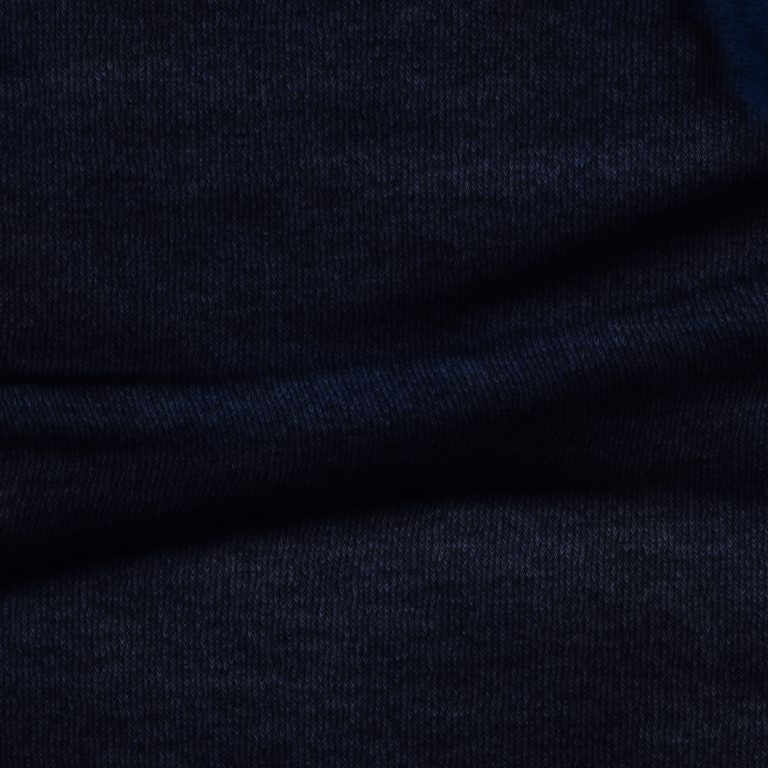
This texture is drawn by a Shadertoy shader. Its source:

```glsl
// Dark navy jersey knit with soft diagonal folds and fine V-shaped stitches.

const vec3 SHADOW = vec3(0.008, 0.009, 0.026);
const vec3 YARN_LIGHT = vec3(0.128, 0.145, 0.202);
const vec3 BLUE_LIGHT = vec3(0.085, 0.112, 0.215);
const vec3 CORNER_BLUE = vec3(0.030, 0.110, 0.250);
const float WALES = 120.0;        // stitch columns across the canvas
const float COURSES = 142.0;      // stitch rows up the canvas
const float STITCH_SLANT = 1.15;  // height of the V legs in rows
const float BASE_LIGHT = 0.82;
const float RIDGE_SHEAR = 0.38;   // lean of the columns on the ridge
const float FIBRE_SCALE = 290.0;
const float TAU = 6.2831853;

float hash(vec2 p) {
    return fract(sin(dot(p, vec2(127.1, 311.7))) * 43758.5453);
}

float noise(vec2 p) {
    vec2 i = floor(p), f = fract(p);
    f = f * f * (3.0 - 2.0 * f);
    return mix(mix(hash(i), hash(i + vec2(1, 0)), f.x),
               mix(hash(i + vec2(0, 1)), hash(i + vec2(1, 1)), f.x), f.y);
}

float fbm(vec2 p) {
    float sum = 0.0, gain = 0.5;
    for (int i = 0; i < 4; i++) {
        sum += gain * noise(p);
        p = p * 2.03 + 17.0;
        gain *= 0.5;
    }
    return sum / 0.9375;
}

// Soft band with a separate falloff below and above its centre line.
float band(float d, float below, float above) {
    float w = d < 0.0 ? below : above;
    return exp(-d * d / (w * w));
}

// Centre lines of the folds.
float upperValley(float x) { return 0.52 + 0.24 * x * x; }
float ridge(float x) { return 0.497 - 0.06 * x + 0.20 * x * x; }
float lowerValley(float x) { return 0.24 + 0.32 * x - 0.20 * x * x; }

float foldLight(vec2 p) {
    p.y += 0.022 * (fbm(p * vec2(5.0, 9.0)) - 0.5);
    float x = p.x;
    float dUpper = p.y - upperValley(x);
    float dRidge = p.y - ridge(x);
    float dLower = p.y - lowerValley(x);
    float left = 1.0 - smoothstep(0.12, 0.42, x);
    float right = smoothstep(0.30, 0.70, x);

    float light = BASE_LIGHT;
    light *= 1.0 - mix(0.35, 0.92, right) * band(dUpper, 0.048, 0.050);
    light *= 1.0 - mix(0.30, 0.85, left) * band(dRidge - 0.010, 0.009, 0.014);
    light *= 1.0 - mix(0.97, 0.60, smoothstep(0.6, 1.0, x)) * band(dLower, 0.026, 0.075);
    light *= 1.0 - 0.75 * left * band(p.y - 0.425, 0.020, 0.026);
    light *= 1.0 - 0.72 * right * band(dRidge + 0.105, 0.050, 0.050);

    // Lit crests
    light += 0.28 * band(dRidge + 0.018, 0.036, 0.016);
    light += 0.12 * band(dRidge - 0.032, 0.014, 0.022);
    light += 0.28 * right * band(p.y - 0.70 - 0.10 * x, 0.030, 0.060);
    light += 0.22 * band(dLower + 0.075, 0.080, 0.035);

    // Slow drift of tone and horizontal slubs
    light *= mix(0.55, 1.45, fbm(p * vec2(3.0, 7.0) + 4.0));
    return light * mix(0.75, 1.25, fbm(p * vec2(9.0, 34.0) + 11.0));
}

// Knit relief: V legs, dark gaps between columns, uneven yarn.
float knit(vec2 p) {
    float d = p.y - ridge(p.x);
    p.x += RIDGE_SHEAR * d * band(d + 0.03, 0.10, 0.05) + 0.004 * sin(7.0 * p.y + 3.0 * p.x);
    p.y -= 0.5 * (ridge(p.x) - 0.5);
    p += 0.0045 * (vec2(noise(p * 60.0), noise(p * 60.0 + 9.0)) - 0.5);
    vec2 s = p * vec2(WALES, COURSES);
    float u = fract(s.x) - 0.5;
    float rise = s.y - abs(u) * 2.0 * STITCH_SLANT;
    float leg = 0.5 - 0.5 * cos(TAU * rise);
    float wale = smoothstep(0.56, 0.14, abs(u));
    float side = mix(1.0, 0.68, smoothstep(-0.2, 0.2, u));
    float yarn = mix(0.75, 1.25, hash(vec2(floor(s.x), floor(rise))));
    return (0.22 + 0.78 * mix(0.15, 1.0, wale) * side * (0.25 + 0.75 * leg)) * yarn;
}

void mainImage(out vec4 fragColor, in vec2 fragCoord) {
    vec2 uv = fragCoord / iResolution.xy;

    // Felted corner, fading in from a dark edge
    float edge = uv.x - 0.915 - 0.08 * (fbm(uv * 12.0) - 0.5) - 0.08 * smoothstep(0.92, 0.80, uv.y);
    float top = smoothstep(0.78, 0.88, uv.y);
    float corner = top * smoothstep(-0.01, 0.06, edge);
    float light = foldLight(uv) * (1.0 - 0.70 * top * band(edge, 0.030, 0.030));

    // Stitches with fine fibres and heathered rows
    float fibre = mix(0.62, 1.38, noise(uv * FIBRE_SCALE));
    float heather = mix(0.82, 1.18, noise(uv * vec2(28.0, COURSES)));
    float value = light * knit(uv) * fibre * heather * 1.08;

    // Greyer yarn in the lower right, bluer on the crests
    float blueness = 0.32 + 0.45 * band(uv.y - ridge(uv.x), 0.09, 0.04)
                   + 0.7 * (fbm(uv * 6.0 + 30.0) - 0.5) - 0.25 * uv.x * (1.0 - uv.y);
    vec3 lit = mix(YARN_LIGHT, BLUE_LIGHT, clamp(blueness, 0.0, 1.0));
    vec3 color = SHADOW + (lit - SHADOW) * value;

    float felt = mix(0.30, 0.95, fbm(uv * 55.0)) * fibre;
    color = mix(color, SHADOW + CORNER_BLUE * felt * 0.75, corner);
    fragColor = vec4(clamp(color, 0.0, 1.0), 1.0);
}
```
